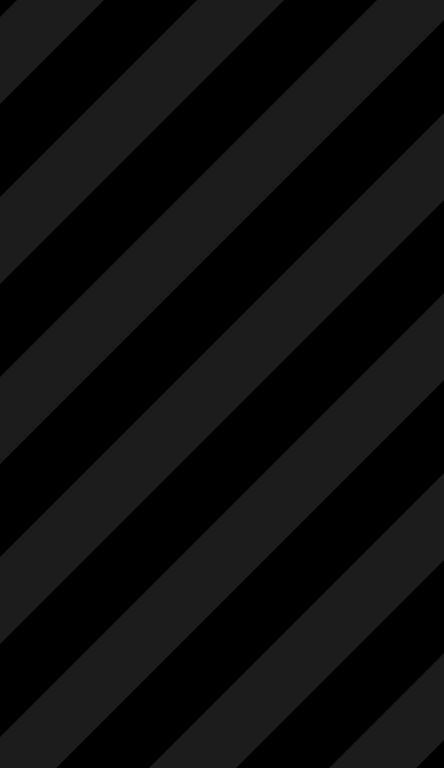
A Shadertoy shader for this pattern:

```glsl
// Signed distance to the nearest diagonal band, in canvas heights
float bandDistance(vec2 p) {
    float period = 0.2344;
    float along = (p.x + 1.0 - p.y - 0.0789) / period;
    float cell = abs(fract(along + 0.5) - 0.5);
    return (cell - 0.2417) * period * inversesqrt(2.0);
}

void mainImage(out vec4 fragColor, in vec2 fragCoord) {
    vec2 p = fragCoord / iResolution.y;
    float pixel = 1.0 / iResolution.y;

    // Flat charcoal bands over black, with a one-pixel soft edge
    float band = clamp(0.5 - bandDistance(p) / pixel, 0.0, 1.0);
    vec3 black = vec3(0.0);
    vec3 charcoal = vec3(0.11);
    fragColor = vec4(mix(black, charcoal, band), 1.0);
}
```
